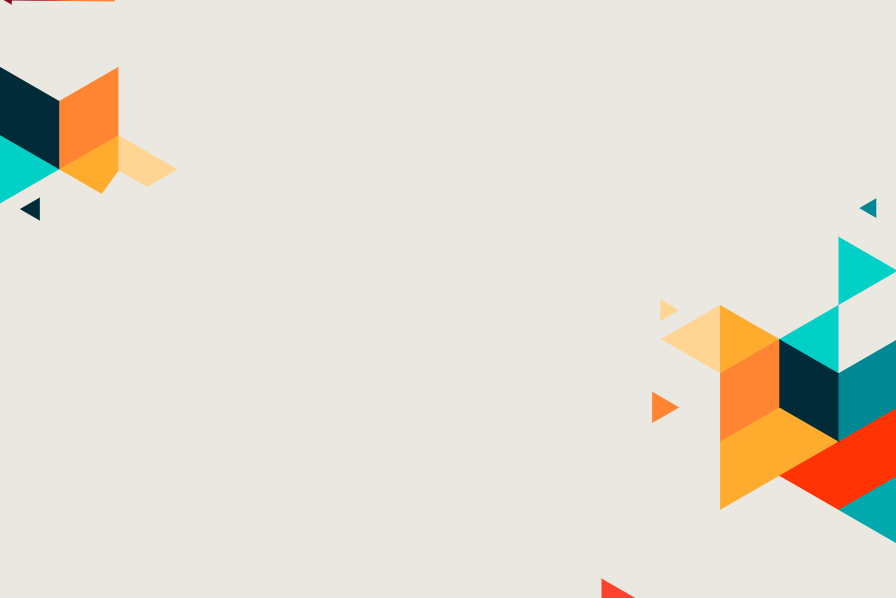
This background is drawn by a WebGL 1 fragment shader. Its source:

```glsl
precision highp float;

uniform vec2 u_resolution;

#define PAPER vec3(0.920, 0.908, 0.886)
#define INK vec3(0.005, 0.170, 0.220)
#define ORANGE vec3(1.0, 0.522, 0.200)
#define AMBER vec3(1.0, 0.671, 0.180)
#define PALE vec3(1.0, 0.835, 0.580)
#define AQUA vec3(0.0, 0.816, 0.776)
#define TEAL vec3(0.0, 0.663, 0.675)
#define DEEP vec3(0.0, 0.533, 0.580)
#define RED vec3(1.0, 0.200, 0.010)
#define CELL vec2(0.0991, 0.0571)
#define LEFT_ORIGIN vec2(0.0, 0.1118)
#define RIGHT_ORIGIN vec2(1.2055, 0.5100)

const vec3 CORAL = vec3(1.0, 0.255, 0.176);
const vec3 MAROON = vec3(0.54, 0.04, 0.12);

vec2 point;      // canvas position, y down, height = 1
float pixelSize;
vec3 color;
vec2 origin;     // placement and scale of the current shapes
vec2 scale;

// Signed distance to the line a-b, positive on its left
float edge(vec2 a, vec2 b) {
  vec2 along = normalize((b - a) * scale);
  return dot(point - origin - a * scale, vec2(along.y, -along.x));
}

// Convex clockwise quad; additive coverage keeps shared edges seamless
void quad(vec2 a, vec2 b, vec2 c, vec2 d, vec3 fill) {
  float dist = max(max(edge(a, b), edge(b, c)), max(edge(c, d), edge(d, a)));
  color += (fill - PAPER) * clamp(0.5 - dist / pixelSize, 0.0, 1.0);
}

void triangle(vec2 a, vec2 b, vec2 c, vec3 fill) {
  quad(a, b, c, 0.5 * (a + c), fill);
}

// Equilateral arrowhead; a negative length points left
void arrow(vec2 tip, float size, vec3 fill) {
  float halfBase = size * 0.577;
  triangle(tip, tip + vec2(-size, halfBase), tip - vec2(size, halfBase), fill);
}

void leftCluster() {
  origin = LEFT_ORIGIN;
  scale = CELL;
  quad(vec2(0, 0), vec2(1, 1), vec2(1, 3), vec2(0, 2), INK);
  quad(vec2(1, 1), vec2(2, 0), vec2(2, 2), vec2(1, 3), ORANGE);
  triangle(vec2(0, 2), vec2(1, 3), vec2(0, 4), AQUA);
  quad(vec2(1, 3), vec2(2, 2), vec2(2, 3.04), vec2(1.72, 3.72), AMBER);
  quad(vec2(2, 2), vec2(3, 3), vec2(2.49, 3.51), vec2(2, 3.04), PALE);
}

void rightCluster() {
  origin = RIGHT_ORIGIN;
  scale = CELL;
  triangle(vec2(-1, 1), vec2(0, 0), vec2(0, 2), PALE);
  triangle(vec2(0, 0), vec2(1, 1), vec2(0, 2), AMBER);
  quad(vec2(0, 2), vec2(1, 1), vec2(1, 3), vec2(0, 4), ORANGE);
  quad(vec2(0, 4), vec2(1, 3), vec2(2, 4), vec2(0, 6), AMBER);
  quad(vec2(1, 1), vec2(2, 2), vec2(2, 4), vec2(1, 3), INK);
  triangle(vec2(1, 1), vec2(2, 0), vec2(2, 2), AQUA);
  triangle(vec2(2, -2), vec2(3, -1), vec2(2, 0), AQUA);
  quad(vec2(2, 2), vec2(3, 1), vec2(3, 3), vec2(2, 4), DEEP);
  quad(vec2(1, 5), vec2(3, 3), vec2(3, 5), vec2(2, 6), RED);
  triangle(vec2(2, 6), vec2(3, 5), vec2(3, 7), TEAL);
}

void looseShapes() {
  origin = vec2(0.0);
  scale = vec2(1.0);
  arrow(vec2(0.0332, 0.3496), -0.0335, INK);
  arrow(vec2(1.4385, 0.3480), -0.0285, DEEP);
  arrow(vec2(1.1367, 0.5186), 0.0313, PALE);
  arrow(vec2(1.1372, 0.6812), 0.0455, ORANGE);
  arrow(vec2(1.0635, 1.0), 0.0565, CORAL);
  arrow(vec2(0.006, 0.0), -0.0137, MAROON);

  // Sliver along the top edge
  vec3 sliver = mix(MAROON, ORANGE, smoothstep(0.05, 0.13, point.x));
  quad(vec2(0.0197, -0.01), vec2(0.192, -0.01),
       vec2(0.192, 0.0025), vec2(0.0197, 0.0008), sliver);
}

void main() {
  vec2 uv = gl_FragCoord.xy / u_resolution;
  point = vec2(1.5 * uv.x, 1.0 - uv.y);
  pixelSize = 1.0 / u_resolution.y;
  color = PAPER;

  leftCluster();
  rightCluster();
  looseShapes();

  gl_FragColor = vec4(color, 1.0);
}
```
